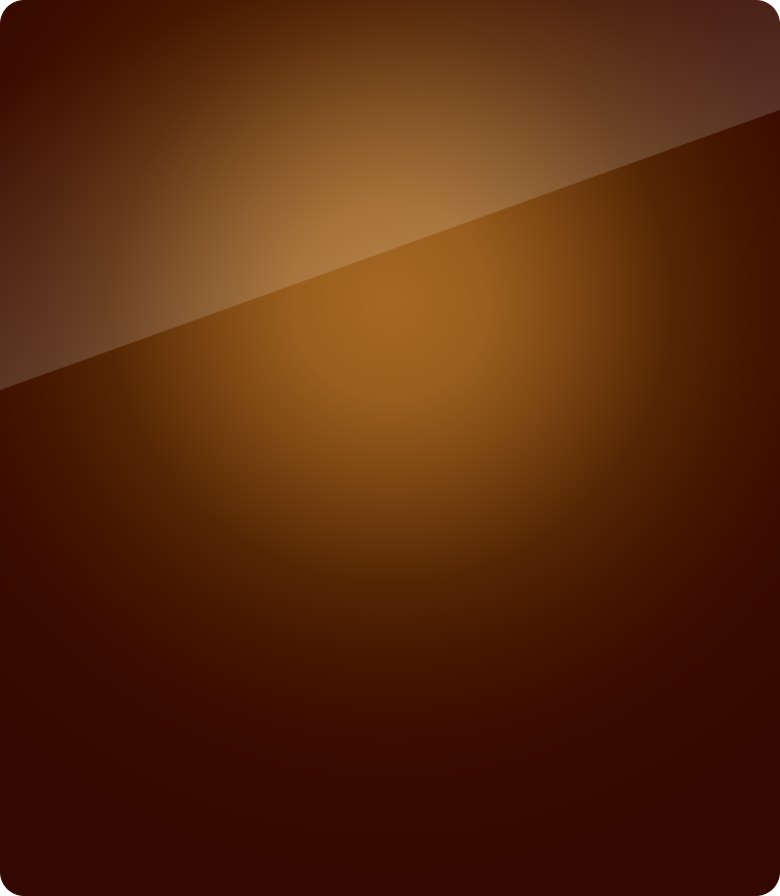
This background is drawn by a WebGL 1 fragment shader. Its source:

```glsl
precision highp float;
// A dark brown rounded panel lit by a round amber glow, with a slanted glossy sheen.
// The glow is a radial colour ramp; the sheen is a white veil that fades away
// from a straight diagonal edge. Lengths are in canvas heights.

uniform vec2 u_resolution;

const vec3 PAGE   = vec3(1.0);
const vec3 CORE   = vec3(0.645, 0.405, 0.140);
const vec3 AMBER  = vec3(0.600, 0.367, 0.115);
const vec3 BRONZE = vec3(0.500, 0.288, 0.078);
const vec3 UMBER  = vec3(0.335, 0.150, 0.014);
const vec3 RUST   = vec3(0.275, 0.095, 0.002);
const vec3 MAROON = vec3(0.230, 0.050, 0.000);
const vec3 SHADOW = vec3(0.200, 0.030, 0.000);

const float GLOW_HEIGHT   = 0.664;
const float SHEEN_HEIGHT  = 0.721;  // where the sheen edge crosses the middle
const float SHEEN_ANGLE   = 0.345;
const float SHEEN_DEPTH   = 0.320;  // distance over which the sheen fades out
const float SHEEN_OPACITY = 0.150;
const float CORNER_RADIUS = 0.027;

// Position of x between two stops, clamped to 0..1.
float ramp(float start, float end, float x) {
  return clamp((x - start) / (end - start), 0.0, 1.0);
}

vec3 glowColor(float radius) {
  vec3 color = mix(CORE, AMBER, ramp(0.0, 0.110, radius));
  color = mix(color, BRONZE, ramp(0.110, 0.190, radius));
  color = mix(color, UMBER, ramp(0.190, 0.315, radius));
  color = mix(color, RUST, ramp(0.315, 0.393, radius));
  color = mix(color, MAROON, ramp(0.393, 0.484, radius));
  return mix(color, SHADOW, ramp(0.484, 0.664, radius));
}

float roundedBox(vec2 p, vec2 halfSize, float radius) {
  vec2 q = abs(p) - halfSize + radius;
  return length(max(q, 0.0)) + min(max(q.x, q.y), 0.0) - radius;
}

void main() {
  float pixel = 1.0 / u_resolution.y;
  float aspect = u_resolution.x * pixel;
  // x is measured from the middle, y from the bottom
  vec2 p = gl_FragCoord.xy * pixel - vec2(0.5 * aspect, 0.0);

  // Radial glow
  vec3 color = glowColor(length(p - vec2(0.0, GLOW_HEIGHT)));

  // Sheen above the diagonal edge
  vec2 edgeNormal = vec2(-sin(SHEEN_ANGLE), cos(SHEEN_ANGLE));
  float above = dot(p - vec2(0.0, SHEEN_HEIGHT), edgeNormal);
  float veil = SHEEN_OPACITY * (1.0 - ramp(0.0, SHEEN_DEPTH, above));
  color = mix(color, vec3(1.0), veil * smoothstep(-pixel, pixel, above));

  // Rounded corners
  float outside = roundedBox(p - vec2(0.0, 0.5), 0.5 * vec2(aspect, 1.0), CORNER_RADIUS);
  color = mix(color, PAGE, ramp(-0.5 * pixel, 0.5 * pixel, outside));

  gl_FragColor = vec4(color, 1.0);
}
```
